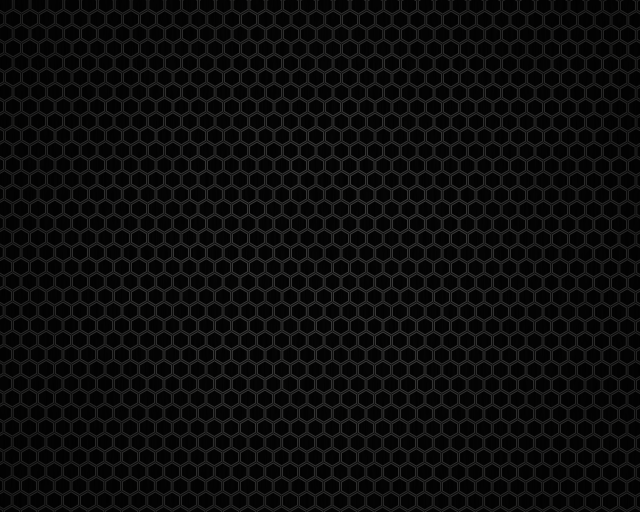
Reproduce this pattern procedurally as a Shadertoy shader.

```glsl
#define COLUMNS 38.0
#define TILT 0.0022
#define GRID_SHIFT vec2(0.25, -0.69)
#define LINE_INNER 0.418
#define LINE_OUTER 0.468
#define LINE_COLOR vec3(0.245, 0.245, 0.242)
#define GAP_COLOR vec3(0.055)
#define FILL_COLOR vec3(0.014)
#define STREAK_DENSITY 14.0
#define STREAK_STRENGTH 0.014
#define VIGNETTE 0.38

float hash(vec2 p) {
    return fract(sin(dot(p, vec2(127.1, 311.7))) * 43758.5453);
}

float valueNoise(vec2 p) {
    vec2 i = floor(p);
    vec2 f = smoothstep(0.0, 1.0, fract(p));
    float low = mix(hash(i), hash(i + vec2(1.0, 0.0)), f.x);
    float high = mix(hash(i + vec2(0.0, 1.0)), hash(i + 1.0), f.x);
    return mix(low, high, f.y);
}

// Offset from the nearest cell centre of a pointy-top grid with unit pitch
vec2 hexCell(vec2 p) {
    vec2 period = vec2(1.0, sqrt(3.0));
    vec2 a = mod(p + 0.5 * period, period) - 0.5 * period;
    vec2 b = mod(p, period) - 0.5 * period;
    return dot(a, a) < dot(b, b) ? a : b;
}

// Apothem of the hexagon passing through p; 0.5 on the cell border
float hexRadius(vec2 p) {
    p = abs(p);
    return max(p.x, dot(p, vec2(0.5, 0.5 * sqrt(3.0))));
}

float coverage(float signedDistance, float pixel) {
    return clamp(0.5 + signedDistance / pixel, 0.0, 1.0);
}

void mainImage(out vec4 fragColor, in vec2 fragCoord) {
    vec2 centered = (fragCoord - 0.5 * iResolution.xy) / iResolution.x;
    float pixel = COLUMNS / iResolution.x;

    // Slightly tilted honeycomb
    float c = cos(TILT), s = sin(TILT);
    vec2 p = mat2(c, s, -s, c) * centered * COLUMNS;
    float radius = hexRadius(hexCell(p - GRID_SHIFT));

    // Each cell has its own outline, leaving a dark gap between neighbours
    float outsideFill = coverage(radius - LINE_INNER, pixel);
    float outsideLine = coverage(radius - LINE_OUTER, pixel);

    // Faint vertical brushing and uneven outline brightness
    float streak = valueNoise(p * vec2(STREAK_DENSITY, 0.9));
    float wear = 0.92 + 0.16 * valueNoise(p * 0.7);
    vec3 fill = FILL_COLOR + STREAK_STRENGTH * (streak - 0.5);

    vec3 color = mix(fill, LINE_COLOR * wear, outsideFill);
    color = mix(color, GAP_COLOR, outsideLine);

    // Light falls off towards the corners
    color *= 1.0 - VIGNETTE * smoothstep(0.1, 0.65, length(centered));
    fragColor = vec4(color, 1.0);
}
```
